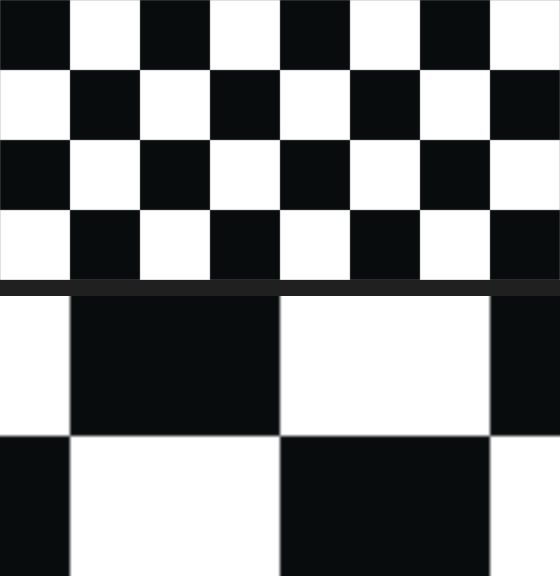
Top: the whole. Bottom: its middle third, enlarged.
Write a Shadertoy shader that draws this pattern.

```glsl
// Checkerboard of eight by four black and white squares with slightly soft edges.

const vec2 CELLS = vec2(8.0, 4.0);            // even counts, so the board tiles
const vec3 BLACK = vec3(0.031, 0.047, 0.051);
const vec3 WHITE = vec3(1.0);
const float EDGE_SOFTNESS = 0.0129;           // half width of the blend, in cells

// Signed distance to the nearest cell border: positive in even cells, negative in odd ones.
vec2 borderDistance(vec2 p) {
    return abs(mod(p - 0.5, 2.0) - 1.0) - 0.5;
}

// Square wave from -1 to 1 on each axis, blended over the given half width.
vec2 softSquareWave(vec2 p, vec2 halfWidth) {
    return 2.0 * smoothstep(-halfWidth, halfWidth, borderDistance(p)) - 1.0;
}

// Coverage of the white squares: 1 where both cell indices share parity.
float checker(vec2 p, vec2 halfWidth) {
    vec2 wave = softSquareWave(p, halfWidth);
    return 0.5 + 0.5 * wave.x * wave.y;
}

void mainImage(out vec4 fragColor, in vec2 fragCoord) {
    vec2 cellsPerPixel = CELLS / iResolution.xy;
    vec2 p = fragCoord * cellsPerPixel;

    // Never blend over less than about one pixel.
    vec2 halfWidth = max(vec2(EDGE_SOFTNESS), 0.5 * cellsPerPixel);

    fragColor = vec4(mix(BLACK, WHITE, checker(p, halfWidth)), 1.0);
}
```
